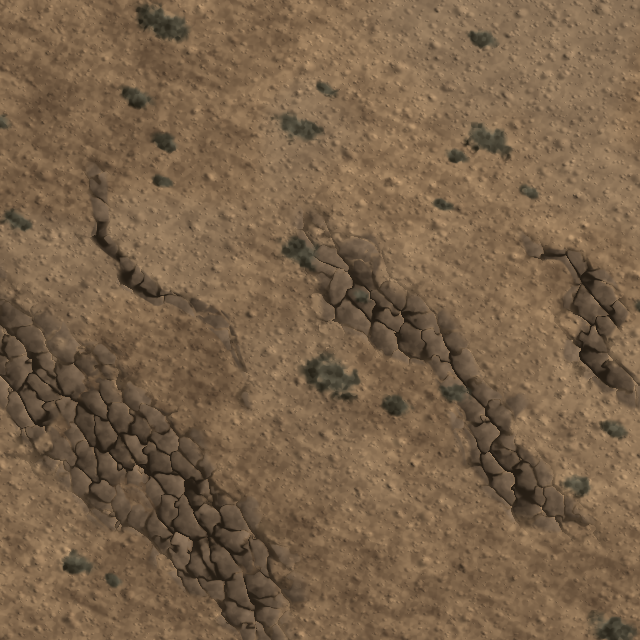
Give the GLSL for this texture, as a WebGL 2 fragment shader.

```glsl
#version 300 es
precision highp float;
// Dry sandy hillside with diagonal rock outcrops, loose stones and grey shrubs.
uniform vec2 u_resolution;
out vec4 fragColor;

vec2 hash2(vec2 c) {
    return fract(sin(vec2(dot(c, vec2(127.1, 311.7)), dot(c, vec2(269.5, 183.3)))) * 43758.5);
}

// Smooth cellular noise: random cell values blended by distance.
float softCells(vec2 p) {
    vec2 cell = floor(p), f = fract(p);
    float sum = 0.0, total = 0.0;
    for (int y = -1; y <= 1; y++)
    for (int x = -1; x <= 1; x++) {
        vec2 o = vec2(x, y), h = hash2(cell + o), d = o + h - f;
        float w = exp(-6.0 * dot(d, d));
        sum += w * fract(h.x * 7.0 + h.y * 13.0);
        total += w;
    }
    return sum / total;
}

// Angular blocks: x = gap to the neighbour, y = block tone, z = side light.
vec3 blocks(vec2 p) {
    vec2 cell = floor(p), f = fract(p), nearest = vec2(0.0), id = vec2(0.0);
    float first = 9.0, second = 9.0;
    for (int y = -1; y <= 1; y++)
    for (int x = -1; x <= 1; x++) {
        vec2 o = vec2(x, y), h = hash2(cell + o), d = f - o - h;
        float dist = length(d);
        if (dist < first) {
            second = first;
            first = dist;
            nearest = d;
            id = h;
        } else second = min(second, dist);
    }
    return vec3(second - first, fract(id.x * 5.0 + id.y * 9.0), dot(nearest, vec2(0.3, 0.95)));
}

// Scattered stones, lit from the upper right with a shadow at the lower left.
float stones(vec2 p, float density) {
    vec2 cell = floor(p), f = fract(p);
    float shade = 0.0;
    for (int y = -1; y <= 1; y++)
    for (int x = -1; x <= 1; x++) {
        vec2 o = vec2(x, y), h = hash2(cell + o + 37.0), d = f - o - h;
        float size = 0.16 + 0.26 * fract(h.x * 11.0);
        float present = 1.0 - smoothstep(density - 0.1, density + 0.1, fract(h.x * 3.0 + h.y * 17.0));
        d.y = d.y * 1.25 + d.x * (h.y - 0.3);
        float top = 1.0 - smoothstep(0.3, 1.1, length(d) / size);
        float shadow = 1.0 - smoothstep(0.3, 1.2, length(d + size * vec2(0.8, 0.5)) / size);
        shade += present * (top * 0.65 - shadow * (1.0 - 0.6 * top));
    }
    return shade;
}

// Strength of four parallel outcrops, each with its own length and width.
float outcrops(float along, float across) {
    vec4 centre = vec4(-0.07, -0.26, 0.13, 0.20), reach = vec4(0.40, 0.22, 0.34, 0.16);
    vec4 width = vec4(0.075, 0.024, 0.062, 0.030);
    float strength = 0.0;
    for (int i = 0; i < 4; i++) {
        float side = (across - 0.33 - 0.235 * float(i)) / width[i];
        float end = (along - centre[i]) / reach[i];
        strength = max(strength, 1.0 - smoothstep(0.3, 1.5, length(vec2(side, end * end))));
    }
    return strength;
}

// Ragged oval shrubs: x = cover, y = light across the crown.
vec2 shrubs(vec2 p, float ragged) {
    vec2 q = p * 8.0, cell = floor(q), f = fract(q), result = vec2(0.0);
    for (int y = -1; y <= 1; y++)
    for (int x = -1; x <= 1; x++) {
        vec2 o = vec2(x, y), h = hash2(cell + o + 91.0), d = f - o - h;
        float chance = fract(h.x * 13.0 + h.y * 5.0);
        float size = 0.13 + 0.26 * pow(fract(h.y * 7.0), 2.0);
        d.y = d.y * 1.6 + d.x * 0.4;
        float cover = 1.0 - smoothstep(0.55, 1.15, length(d) / size + (ragged - 0.5) * 0.9);
        cover *= step(chance, 0.28 + 0.14 * (p.x + p.y));
        if (cover > result.x) result = vec2(cover, dot(d, vec2(0.5, 0.7)) / size);
    }
    return result;
}

void main() {
    vec2 p = gl_FragCoord.xy / u_resolution.y;
    vec2 slope = vec2(dot(p, vec2(0.64, -0.77)), dot(p, vec2(0.77, 0.64)));
    float broad = softCells(p * 6.0), patches = softCells(p * 19.0 + 4.0);
    float fine = softCells(p * 75.0), grain = softCells(p * 170.0);
    float streaks = softCells(vec2(p.x + p.y * 0.3, p.y + p.x * 0.45) * vec2(22.0, 90.0));

    // Sand with soft patches and downhill streaks
    float tone = 0.5 + (broad - 0.5) * 0.5 + (patches - 0.5) * 0.5 + (streaks - 0.5) * 0.6
        + (fine - 0.5) * 0.6 + (grain - 0.5) * 0.55 + 0.15 * sin(slope.y * 5.0 - 3.6);
    vec3 color = mix(vec3(0.43, 0.34, 0.25), vec3(0.60, 0.485, 0.36), tone);
    color = mix(color, vec3(0.53, 0.45, 0.36), 0.5 * smoothstep(0.5, 0.8, broad) * p.y);

    // Loose stones, thicker beside the outcrops
    float band = outcrops(slope.x, slope.y + (broad - 0.5) * 0.09 + (patches - 0.5) * 0.05);
    float density = 0.22 + 0.3 * broad + 0.25 * band;
    float relief = stones(p * 34.0, density - 0.22) * 0.28 + stones(p * 62.0, density) * 0.22
        + stones(p * 115.0, density + 0.1) * 0.17;
    color *= 1.0 + relief;

    // Fractured rock and the dark cracks between blocks
    vec2 warp = vec2(fine, patches) * 0.5;
    vec3 block = blocks(slope * vec2(23.0, 33.0) + warp);
    float light = block.z + (fine - 0.5) * 0.5 + (grain - 0.5) * 0.3;
    vec3 rock = mix(vec3(0.24, 0.195, 0.15), vec3(0.47, 0.39, 0.31), 0.5 + light * 0.8 + (block.y - 0.5) * 0.35);
    float crack = band * (1.0 - smoothstep(0.02, 0.3, block.x + light * 0.35));
    color = mix(color, vec3(0.14, 0.11, 0.075), crack * smoothstep(0.2, 0.6, patches + band * 0.2));
    float solid = smoothstep(0.35, 0.65, band + (block.y - 0.5) * 0.6);
    color = mix(color, rock, 0.9 * solid * smoothstep(0.02, 0.22, block.x + light * 0.12 * smoothstep(0.0, 0.1, block.x)));

    // Shrubs with dark hollows in the crown
    vec2 shrub = shrubs(p, fine * 0.7 + grain * 0.3);
    float leaf = 0.5 + shrub.y * 0.4 + (fine - 0.5) * 0.8 + (grain - 0.5) * 0.6;
    vec3 foliage = mix(vec3(0.16, 0.15, 0.11), vec3(0.37, 0.355, 0.29), leaf);
    color = mix(color, foliage, 0.9 * shrub.x);

    fragColor = vec4(clamp(color, 0.0, 1.0), 1.0);
}
```
